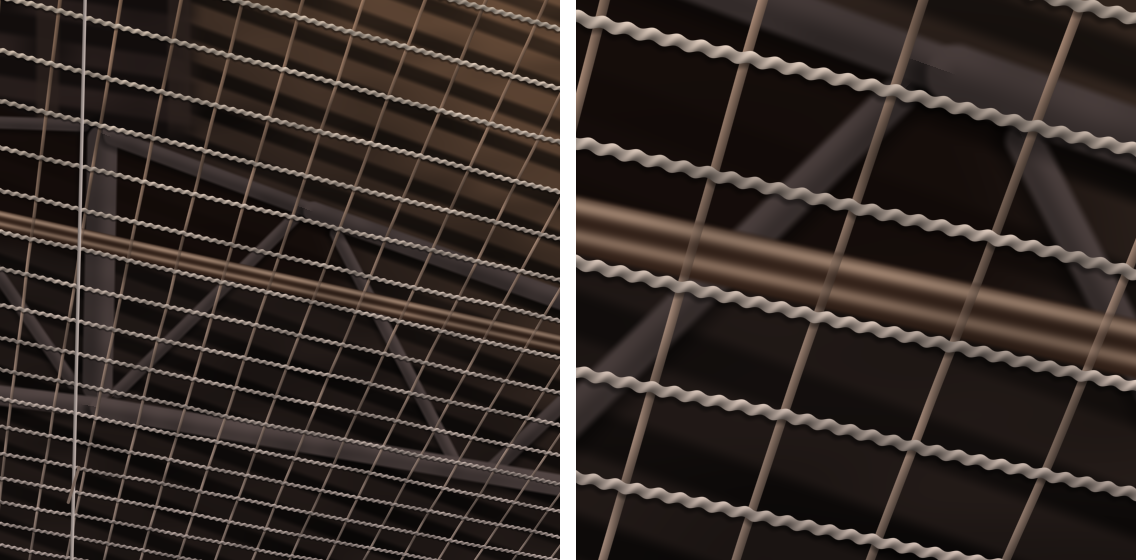
Left: the whole. Right: its middle third, enlarged.
This pattern is drawn by a WebGL 1 fragment shader. Its source:

```glsl
precision highp float;
// Twisted wire mesh seen in perspective before a dim roof truss.
// Two projective ratios give the row and column numbers of the mesh; steel
// members are capsule distances, and value noise adds grime and slack.
uniform vec2 u_resolution;

float hash(vec2 p) {
    vec3 q = fract(vec3(p.xyx) * 0.1031);
    q += dot(q, q.yzx + 33.33);
    return fract((q.x + q.y) * q.z);
}

float noise(vec2 p) {
    vec2 i = floor(p), f = fract(p);
    f = f * f * (3.0 - 2.0 * f);
    return mix(mix(hash(i), hash(i + vec2(1.0, 0.0)), f.x),
               mix(hash(i + vec2(0.0, 1.0)), hash(i + 1.0), f.x), f.y);
}

// Coverage of a band of the given half width and edge softness
float band(float d, float halfWidth, float soft) {
    return 1.0 - smoothstep(halfWidth - soft, halfWidth + soft, abs(d));
}

// Signed distance across segment a-b, lengthened past its ends
float across(vec2 p, vec2 a, vec2 b) {
    vec2 ab = b - a, ap = p - a;
    float t = clamp(dot(ap, ab) / dot(ab, ab), 0.0, 1.0);
    float side = ab.x * ap.y - ab.y * ap.x < 0.0 ? -1.0 : 1.0;
    return side * length(ap - ab * t);
}

// Out-of-focus steel member with a paler upper flange
void beam(inout vec3 col, vec2 p, vec2 a, vec2 b, float halfWidth, vec3 paint) {
    float d = across(p, a, b);
    float flange = smoothstep(0.5, -0.7, d / halfWidth);
    vec3 steel = paint * (0.78 + 0.3 * flange + 0.2 * noise(p * 25.0));
    col *= 1.0 - 0.4 * band(d - halfWidth, halfWidth * 0.6, 0.008);
    col = mix(col, steel, band(d, halfWidth, 0.003));
}

vec3 roof(vec2 p) {
    float light = smoothstep(-0.3, 1.05, p.x - 1.3 * p.y);
    vec3 col = mix(vec3(0.105, 0.08, 0.072), vec3(0.34, 0.25, 0.185), light);

    // Corrugated sheets, their grooves fading in and out
    float groove = 0.5 + 0.5 * cos(6.2832 * 15.0 * (p.y - 0.36 * p.x));
    float depth = 0.4 + 0.35 * noise(p * vec2(5.0, 9.0));
    col *= 1.1 - depth * smoothstep(0.35, 0.9, groove);
    col *= 0.85 + 0.3 * noise(p * vec2(9.0, 24.0));

    // Cluttered bay in the upper left
    float bay = smoothstep(0.37, 0.31, p.x) * smoothstep(0.3, 0.22, p.y);
    float slat = smoothstep(0.2, 0.8, 0.5 + 0.5 * cos(6.2832 * 13.0 * (p.y - 0.15 * p.x)));
    col = mix(col, vec3(0.1, 0.075, 0.07) * (0.7 + 0.9 * slat * noise(p * 12.0)), bay);
    float stanchion = max(band(p.x - 0.32, 0.02, 0.006), band(p.x - 0.085, 0.02, 0.006));
    col = mix(col, vec3(0.17, 0.13, 0.115), 0.75 * stanchion * smoothstep(0.26, 0.2, p.y));

    // Black gap under the upper chord
    float gap = smoothstep(0.0, 0.02, p.y - 0.18 - 0.36 * p.x)
              * smoothstep(0.46, 0.4, p.y - 0.16 * p.x) * smoothstep(0.68, 0.55, p.x);
    return mix(col, vec3(0.07, 0.04, 0.03), 0.85 * gap);
}

void main() {
    vec2 p = gl_FragCoord.xy / u_resolution;
    p.y = 1.0 - p.y; // y runs downward from the top edge
    float px = 0.8 / u_resolution.y;
    vec3 col = roof(p);

    // Truss: web members, post, then chords
    vec3 paint = vec3(0.225, 0.19, 0.185);
    beam(col, p, vec2(0.21, 0.70), vec2(0.525, 0.39), 0.011, paint);
    beam(col, p, vec2(0.60, 0.417), vec2(0.815, 0.83), 0.011, paint * 1.1);
    beam(col, p, vec2(-0.01, 0.48), vec2(0.13, 0.684), 0.011, paint);
    beam(col, p, vec2(0.872, 0.845), vec2(1.02, 0.705), 0.014, paint);
    beam(col, p, vec2(-0.05, 0.217), vec2(0.15, 0.224), 0.011, paint);
    beam(col, p, vec2(0.183, 0.25), vec2(0.174, 0.69), 0.027, paint);
    beam(col, p, vec2(0.20, 0.245), vec2(0.56, 0.378), 0.014, paint);
    beam(col, p, vec2(0.56, 0.378), vec2(1.05, 0.552), 0.018, paint);
    beam(col, p, vec2(-0.05, 0.70), vec2(0.18, 0.728), 0.018, paint * 1.15);
    beam(col, p, vec2(0.18, 0.728), vec2(1.05, 0.875), 0.019, paint * 1.2);

    // Slanted double pipe with two highlights
    float s = (p.y - 0.393 - 0.222 * p.x) * 0.976 / 0.017;
    float gloss = exp(-12.0 * (s + 0.65) * (s + 0.65)) + 0.75 * exp(-14.0 * (s - 0.38) * (s - 0.38));
    vec3 pipe = mix(vec3(0.17, 0.11, 0.08), vec3(0.56, 0.46, 0.39), gloss);
    pipe *= 0.85 + 0.3 * noise(p * vec2(14.0, 30.0));
    float onPipe = band(s, 1.0, 0.12);
    col = mix(col, pipe, onPipe);

    // Mesh coordinates: rows count downward, columns to the right
    float rowDepth = 0.1007 + 0.0022 * p.x - 0.0405 * p.y;
    float row = (p.y - 0.2604 * p.x + 0.0065) / rowDepth;
    float colDepth = 0.1087 - 0.0423 * p.y;
    float column = (p.x - 0.107 + 0.121 * p.y) / colDepth;
    float rowId = floor(row + 0.5), columnId = floor(column + 0.5);

    // Thin brown cross wires
    float d = (column - columnId) * colDepth * 0.95;
    d += 0.002 * (noise(vec2(columnId * 7.0 + 50.0, row * 0.7 + 20.0)) - 0.5);
    float w = mix(0.0033, 0.0023, p.y);
    vec3 rust = mix(vec3(0.44, 0.345, 0.28), vec3(0.45, 0.39, 0.36), p.y);
    rust *= 0.75 + 0.5 * noise(vec2(columnId * 5.0 + 40.0, row * 1.7 + 30.0));
    rust *= 1.0 - 0.3 * d / w;
    col = mix(col, rust, band(d, w, px) * (0.95 - 0.45 * onPipe));

    // Pale twisted wires, lit from above, with a dark underside
    float twist = 6.2832 * (6.0 * column + 0.37 * rowId);
    w = mix(0.0043, 0.0026, p.y);
    d = (row - rowId) * rowDepth / (1.0 + 0.0405 * row) * 0.97;
    d += 0.003 * (noise(vec2(column * 0.8 + 20.0, rowId * 9.0 + 50.0)) - 0.5);
    d += 0.28 * w * sin(twist);
    col *= 1.0 - 0.4 * band(d - w, w * 0.8, w * 0.6);
    vec3 strand = mix(vec3(0.73, 0.67, 0.61), vec3(0.63, 0.57, 0.55), p.y);
    strand *= 0.82 + 0.15 * cos(twist + 1.6 * d / w) - 0.22 * d / w;
    strand *= 0.85 + 0.3 * noise(vec2(column * 1.5 + 30.0, rowId * 4.0 + 60.0));
    col = mix(col, strand, band(d, w, px));

    // Bright hanging rod and its loose tie
    d = across(p, vec2(0.153, -0.05), vec2(0.127, 1.05));
    col = mix(col, vec3(0.70, 0.65, 0.63) * (0.9 - 80.0 * d), band(d, 0.0031, px));
    d = across(p, vec2(0.141, 0.835), vec2(0.122, 0.897));
    col = mix(col, vec3(0.46, 0.39, 0.35), band(d, 0.0028, px));

    gl_FragColor = vec4(clamp(col, 0.0, 1.0), 1.0);
}
```
